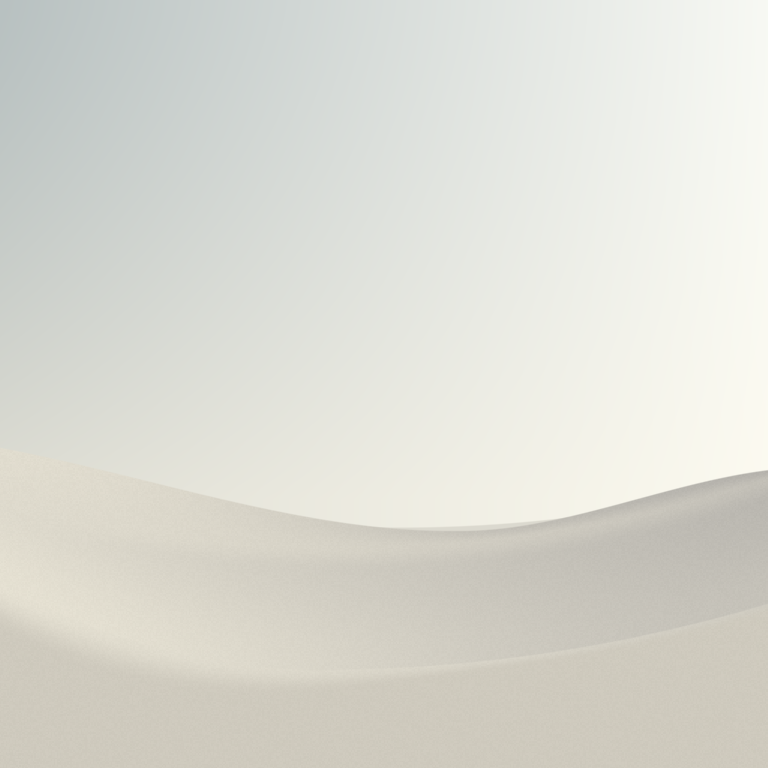
Give the GLSL for this background, as a Shadertoy shader.

```glsl
float hash(vec2 cell) {
    vec3 p = fract(cell.xyx * vec3(0.1031, 0.1030, 0.0973));
    p += dot(p, p.yzx + 33.33);
    return fract((p.x + p.y) * p.z);
}

// Crest heights of the dunes
float mainRidge(float x) {
    return 0.3086 + 0.1292 * (1.0 - smoothstep(-0.2, 0.586, x))
                  + 0.083 * smoothstep(0.6, 1.06, x);
}

float farRidge(float x) {
    return 0.313 + 0.27 * (x - 0.52) * (x - 0.52);
}

float innerCrest(float x) {
    return 0.284 + 0.3 * (x - 0.45) * (x - 0.45);
}

float frontRidge(float x) {
    float left = max(1.0 - x / 0.42, 0.0);
    float right = max(x - 0.42, 0.0);
    return 0.128 + 0.11 * left * left + 0.255 * right * right;
}

// Cool upper left, warm horizon, bright right side
vec3 skyColor(vec2 uv) {
    vec3 top = mix(vec3(0.72, 0.755, 0.755), vec3(0.97, 0.975, 0.955), uv.x);
    vec3 horizon = mix(vec3(0.872, 0.868, 0.828), vec3(0.988, 0.98, 0.94), uv.x);
    float descent = clamp((1.0 - uv.y) / 0.65, 0.0, 1.0);
    return mix(top, horizon, pow(descent, 1.35));
}

vec3 sandColor(float light) {
    return mix(vec3(0.70, 0.69, 0.668), vec3(0.90, 0.882, 0.825), light);
}

// Light on the slope between the main and front ridges
float slopeLight(vec2 uv) {
    float x = uv.x;
    float ridge = mainRidge(x), crest = innerCrest(x), front = frontRidge(x);
    float ridgeLight = mix(0.9, 0.03, smoothstep(0.0, 1.05, x));
    float crestLight = mix(0.85, 0.32, pow(x, 1.5));
    float hollowLight = mix(0.85, 0.12, x);
    float floorLight = mix(0.98, 0.36, smoothstep(0.0, 1.0, x));

    float upper = mix(ridgeLight, crestLight, smoothstep(ridge, crest, uv.y));
    float lower = mix(hollowLight, floorLight, smoothstep(crest, front, uv.y));
    return mix(upper, lower, smoothstep(-0.004, 0.028, crest - uv.y));
}

void mainImage(out vec4 fragColor, in vec2 fragCoord) {
    vec2 uv = fragCoord / iResolution.xy;
    float edge = 1.0 / iResolution.y;
    vec3 color = skyColor(uv);

    // Thin distant dune
    float farMask = smoothstep(-edge, edge, farRidge(uv.x) - uv.y);
    color = mix(color, vec3(0.86, 0.85, 0.81), farMask);

    // Main slope
    float sandMask = smoothstep(-edge, edge, mainRidge(uv.x) - uv.y);
    color = mix(color, sandColor(slopeLight(uv)), sandMask);

    // Front dune with a lit crest, soft on the left and crisp on the right
    float depth = frontRidge(uv.x) - uv.y;
    float softness = mix(0.06, 0.012, smoothstep(0.0, 0.7, uv.x));
    vec3 crestColor = sandColor(mix(0.98, 0.55, uv.x));
    vec3 frontColor = mix(crestColor, vec3(0.808, 0.79, 0.742),
                          smoothstep(0.0, softness, depth));
    color = mix(color, frontColor, smoothstep(-edge, edge, depth));

    // Fine sand grain
    float grain = hash(floor(uv * 512.0)) - 0.5;
    color += 0.016 * grain * sandMask;

    fragColor = vec4(color, 1.0);
}
```
